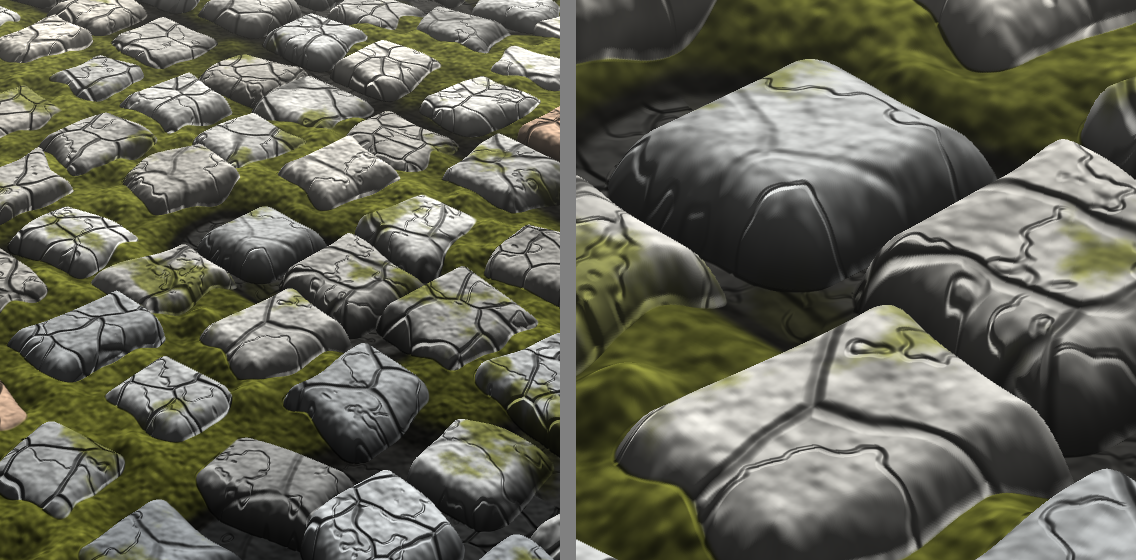
Left, the full canvas; right, a detail of the centre.
Give the GLSL for this texture, as a WebGL 1 fragment shader.

```glsl
precision highp float;
uniform vec2 u_resolution;

const float CELLS = 3.4;
const float MAX_HEIGHT = 0.4;
const vec3 SOIL = vec3(0.15, 0.145, 0.13);
const vec3 MOSS_DARK = vec3(0.21, 0.22, 0.07);
const vec3 MOSS_LIGHT = vec3(0.60, 0.61, 0.25);
const vec3 COOL_STONE = vec3(0.96, 0.99, 1.01);
const vec3 WARM_STONE = vec3(1.03, 1.0, 0.94);
const vec3 BROWN_STONE = vec3(0.93, 0.78, 0.66);
const vec3 HAZE = vec3(0.88, 0.87, 0.83);

float hash(vec2 p) {
  return fract(sin(dot(p, vec2(127.1, 311.7))) * 43758.5453);
}

vec2 hash2(vec2 p) {
  return vec2(hash(p), hash(p + 37.3));
}

mat2 rotation(float a) {
  return mat2(cos(a), sin(a), -sin(a), cos(a));
}

float noise(vec2 p) {
  vec2 i = floor(p), f = fract(p);
  f = f * f * (3.0 - 2.0 * f);
  return mix(mix(hash(i), hash(i + vec2(1, 0)), f.x),
             mix(hash(i + vec2(0, 1)), hash(i + vec2(1, 1)), f.x), f.y);
}

float fbm(vec2 p) {
  float sum = 0.0, amp = 0.533;
  for (int i = 0; i < 4; i++) {
    sum += amp * noise(p);
    p = rotation(0.6) * p * 2.1 + 5.7;
    amp *= 0.5;
  }
  return sum;
}

float roundedBox(vec2 p, vec2 halfSize, float radius) {
  vec2 d = abs(p) - halfSize + radius;
  return length(max(d, 0.0)) + min(max(d.x, d.y), 0.0) - radius;
}

// Gap between the two nearest cell points: zero along the cell borders
float cellBorder(vec2 p) {
  vec2 base = floor(p);
  float nearest = 9.0, second = 9.0;
  for (int j = -1; j <= 1; j++) for (int i = -1; i <= 1; i++) {
    vec2 c = base + vec2(i, j);
    float d = length(c + hash2(c) - p);
    second = min(second, max(nearest, d));
    nearest = min(nearest, d);
  }
  return second - nearest;
}

// Height of the highest stone in x, its cell in yz
vec3 stones(vec2 q) {
  q += 0.16 * (vec2(noise(q * 2.3), noise(q * 2.3 + 19.0)) - 0.5);
  vec2 base = floor(q - 0.5);
  vec3 best = vec3(0.0, base);
  for (int j = 0; j <= 1; j++) for (int i = 0; i <= 1; i++) {
    vec2 cell = base + vec2(i, j);
    vec2 r = hash2(cell), s = hash2(cell + 71.0);
    vec2 local = rotation((s.x - 0.5) * 0.4) * (q - cell - 0.5 - (r - 0.5) * 0.2);
    float d = roundedBox(local, mix(vec2(0.37), vec2(0.49), s.yx), 0.15);
    float t = 1.0 - clamp(-d / 0.21, 0.0, 1.0);
    float h = (1.0 - t * t * t) * (mix(0.2, 0.31, r.y) + dot(local, r - 0.5) * 0.2);
    if (h > best.x) best = vec3(h, cell);
  }
  return best;
}

float mossHeight(vec2 q) {
  float cover = smoothstep(0.3, 0.55, noise(q * 0.8 + 3.1));
  return cover * (0.07 + 0.15 * noise(q * 4.5));
}

float cracks(vec2 q, vec2 cell) {
  float r = hash(cell + 11.0);
  vec2 p = q + 0.09 * vec2(noise(q * 6.0), noise(q * 6.0 + 9.0));
  float split = 1.0 - smoothstep(0.0, 0.09, cellBorder(p * mix(1.3, 3.4, r * r) + cell * 7.3));
  float hairline = 1.0 - smoothstep(0.0, 0.018, abs(fbm(q * 2.4 + cell * 3.1) - 0.5));
  return max(split * smoothstep(0.0, 0.7, r + 0.2), hairline * 0.5);
}

float detailedHeight(vec2 q) {
  vec3 s = stones(q);
  float rock = s.x + 0.07 * (fbm(q * 4.0) - 0.5) + 0.012 * noise(q * 28.0) - 0.045 * cracks(q, s.yz);
  float moss = mossHeight(q) + 0.022 * noise(q * 26.0);
  return mix(moss, rock, smoothstep(-0.01, 0.01, s.x - mossHeight(q)));
}

vec3 shade(vec2 uv) {
  // Tilted ground plane and the ray through it
  float depth = 1.0 / (1.0 - 0.42 * uv.y);
  mat2 turn = rotation(0.74);
  vec2 ground = turn * vec2(uv.x - 0.5, 1.4 * uv.y * depth / 1.0) * CELLS;
  ground = turn * vec2((uv.x - 0.5) * depth, 1.4 * uv.y * depth) * CELLS;
  vec2 ray = turn * vec2(0.0, -1.1 - 0.5 * uv.y);
  float low = 0.0, high = MAX_HEIGHT;
  for (int i = 1; i <= 16; i++) {
    low = MAX_HEIGHT * (1.0 - float(i) / 16.0);
    vec2 p = ground + ray * low;
    if (max(stones(p).x, mossHeight(p)) >= low) break;
    high = low;
  }
  for (int i = 0; i < 4; i++) {
    float mid = 0.5 * (low + high);
    vec2 p = ground + ray * mid;
    if (max(stones(p).x, mossHeight(p)) >= mid) low = mid; else high = mid;
  }
  vec2 q = ground + ray * low;

  // Light from behind, over the far edge
  vec2 e = vec2(0.014, 0.0);
  float h = detailedHeight(q);
  vec2 slope = vec2(detailedHeight(q + e.xy), detailedHeight(q + e.yx)) - h;
  vec3 normal = normalize(vec3(-slope / e.x, 1.0));
  vec3 sun = normalize(vec3(turn * vec2(0.18, 0.6), 0.8));
  float diffuse = max(dot(normal, sun), 0.0);
  float light = (0.2 + 0.95 * diffuse) * mix(0.4, 1.0, smoothstep(0.0, 0.2, low));

  // Stone, soil and moss
  vec3 s = stones(q);
  float grain = fbm(q * 13.0);
  float tone = mix(0.64, 0.88, hash(s.yz + 5.0)) * (0.66 + 0.4 * fbm(q * 3.0) + 0.28 * grain);
  vec3 tint = mix(COOL_STONE, WARM_STONE, clamp(hash(s.yz + 23.0) * 0.6 + uv.y * 0.5, 0.0, 1.0));
  tint = mix(tint, BROWN_STONE, step(0.95, hash(s.yz + 47.0)));
  vec3 rock = tint * tone * (1.0 - 0.5 * cracks(q, s.yz));
  vec3 moss = mix(MOSS_DARK, MOSS_LIGHT, 0.45 * noise(q * 30.0) + 0.55 * grain);
  vec3 gap = mix(SOIL * (0.6 + grain), moss, smoothstep(0.02, 0.06, mossHeight(q)));
  float patchCover = smoothstep(0.64, 0.74, fbm(q * 1.5 + 8.0) + 0.12 * (grain - 0.5));
  rock = mix(rock, moss, 0.8 * patchCover);
  vec3 color = mix(gap, rock, smoothstep(-0.01, 0.01, s.x - mossHeight(q)));
  color *= light * mix(0.92, 1.22, uv.y);
  return mix(color, HAZE, 0.16 * uv.y * uv.y);
}

void main() {
  vec2 offset = vec2(0.25, 0.25);
  vec3 color = shade((gl_FragCoord.xy + offset) / u_resolution);
  color += shade((gl_FragCoord.xy - offset) / u_resolution);
  gl_FragColor = vec4(color * 0.5, 1.0);
}
```
